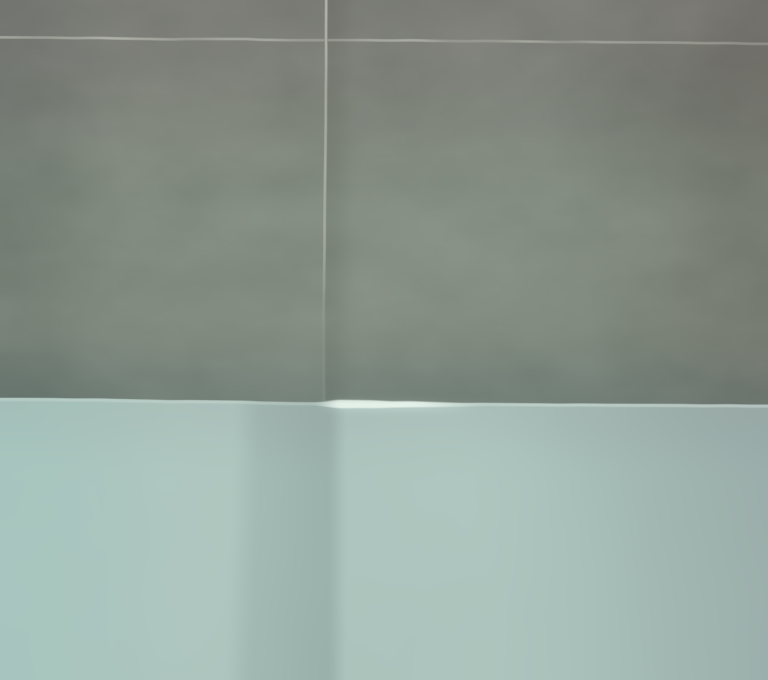
Give the GLSL for this texture, as a Shadertoy shader.

```glsl
float hash(vec2 p) {
    vec3 q = fract(vec3(p.xyx) * 0.1031);
    q += dot(q, q.yzx + 33.33);
    return fract((q.x + q.y) * q.z);
}

float noise(vec2 p) {
    vec2 cell = floor(p), f = fract(p);
    f = f * f * (3.0 - 2.0 * f);
    float low = mix(hash(cell), hash(cell + vec2(1, 0)), f.x);
    float high = mix(hash(cell + vec2(0, 1)), hash(cell + vec2(1, 1)), f.x);
    return mix(low, high, f.y);
}

// Layered noise, centred on zero
float fbm(vec2 p) {
    float sum = 0.0, amp = 0.5;
    for (int i = 0; i < 5; i++) {
        sum += amp * (noise(p) - 0.5);
        p = mat2(1.6, 1.2, -1.2, 1.6) * p + 7.3;
        amp *= 0.5;
    }
    return sum;
}

// Soft line of a given half width around zero distance
float line(float dist, float halfWidth, float blur) {
    return 1.0 - smoothstep(halfWidth - blur, halfWidth + blur, abs(dist));
}

float bump(float x, float centre, float radius) {
    float d = (x - centre) / radius;
    return exp(-d * d);
}

// Stone tile: broad shading plus cloudy mottling
vec3 tileColor(vec2 uv, vec2 p, float edgeY, float jointX) {
    vec3 col = mix(vec3(0.505, 0.540, 0.495), vec3(0.490, 0.495, 0.470), smoothstep(0.68, 1.0, uv.y));
    col -= vec3(0.055, 0.050, 0.045) * (1.0 - smoothstep(0.0, 0.20, uv.x));
    col -= vec3(0.045, 0.060, 0.055) * smoothstep(0.72, 1.02, uv.x);
    col -= vec3(0.050, 0.035, 0.022) * (1.0 - smoothstep(0.0, 0.12, uv.y - edgeY));
    col += 0.020 * bump(uv.x, 0.63, 0.2) * bump(uv.y, 0.64, 0.22);
    col += 0.075 * fbm(p * vec2(4.0, 6.0) + 3.0) * vec3(1.0, 0.92, 0.9);
    col += 0.035 * fbm(p * vec2(14.0, 22.0));
    // Shade falling to the right of the upright joint
    float side = uv.x - jointX;
    col -= 0.032 * smoothstep(0.0, 0.004, side) * (1.0 - smoothstep(0.006, 0.045, side));
    return col;
}

// Smooth pale surface with a soft upright reflection
vec3 ledgeColor(vec2 uv, vec2 p, float edgeY) {
    vec3 col = mix(vec3(0.652, 0.768, 0.742), vec3(0.680, 0.772, 0.745), smoothstep(0.0, 0.30, uv.x));
    col = mix(col, vec3(0.605, 0.680, 0.668), 0.95 * smoothstep(0.58, 1.05, uv.x + 0.12 * (uv.y - 0.2)));
    float left = smoothstep(0.300, 0.345, uv.x + 0.03 * (0.4 - uv.y));
    float right = 1.0 - smoothstep(0.425, 0.455, uv.x);
    float depth = mix(0.65, 1.0, smoothstep(0.32, 0.43, uv.x));
    col -= vec3(0.068, 0.076, 0.070) * left * right * depth;
    col -= vec3(0.012, 0.022, 0.020) * smoothstep(0.12, 0.0, edgeY - uv.y);
    col += 0.022 * fbm(p * vec2(4.0, 3.0) + 11.0);
    return col;
}

void mainImage(out vec4 fragColor, in vec2 fragCoord) {
    vec2 uv = fragCoord / iResolution.xy;
    vec2 p = fragCoord / iResolution.y;
    float aspect = iResolution.x / iResolution.y;
    float blur = max(0.0013, 0.8 / iResolution.y);

    // Slightly uneven seam positions
    float wobble = noise(vec2(p.x * 28.0, 2.0)) - 0.5;
    float edgeY = mix(0.4145, 0.4075, smoothstep(0.0, 0.55, uv.x)) - 0.002 * smoothstep(0.5, 1.0, uv.x);
    edgeY += 0.0012 * wobble;
    float groutY = 0.9445 - 0.0085 * uv.x + 0.0016 * wobble;
    float jointX = mix(0.4217, 0.4248, smoothstep(0.55, 0.95, uv.y));
    jointX += 0.0009 * (noise(vec2(p.y * 22.0, 5.0)) - 0.5);

    vec3 tile = tileColor(uv, p, edgeY, jointX);
    vec3 ledge = ledgeColor(uv, p, edgeY);

    // Pale grout, broken along its length
    float wear = noise(vec2(p.x * 18.0, 9.0));
    float across = line(uv.y - groutY, 0.0019, blur) * mix(0.40, 0.85, wear);
    across *= mix(1.0, 0.75, smoothstep(0.45, 0.9, uv.x));
    float fade = mix(0.10, 0.72, smoothstep(0.50, 0.68, uv.y)) + 0.18 * smoothstep(0.72, 0.95, uv.y);
    fade *= 0.75 + 0.25 * noise(vec2(p.y * 16.0, 4.0));
    float upright = line((uv.x - jointX) * aspect, 0.0019, blur) * fade;
    tile = mix(tile, vec3(0.72, 0.73, 0.69), max(across, upright));

    // Join of tile and ledge
    float above = smoothstep(-blur, blur, uv.y - edgeY);
    vec3 col = mix(ledge, tile, above);

    // Glint along the join, strongest right of the joint
    float glint = smoothstep(0.405, 0.445, uv.x) * (1.0 - smoothstep(0.53, 0.64, uv.x));
    float halfWidth = 0.0022 + 0.0030 * glint * (0.65 + 0.7 * noise(vec2(p.x * 24.0, 1.0)));
    float strength = 0.28 + 0.62 * glint + 0.14 * smoothstep(0.55, 0.75, uv.x);
    float seam = line(uv.y - edgeY + 0.0025, halfWidth, blur * 1.3);
    col = mix(col, vec3(0.86, 0.91, 0.88), seam * strength);
    col += 0.05 * glint * bump(uv.y, edgeY - 0.004, 0.010);

    fragColor = vec4(clamp(col, 0.0, 1.0), 1.0);
}
```
